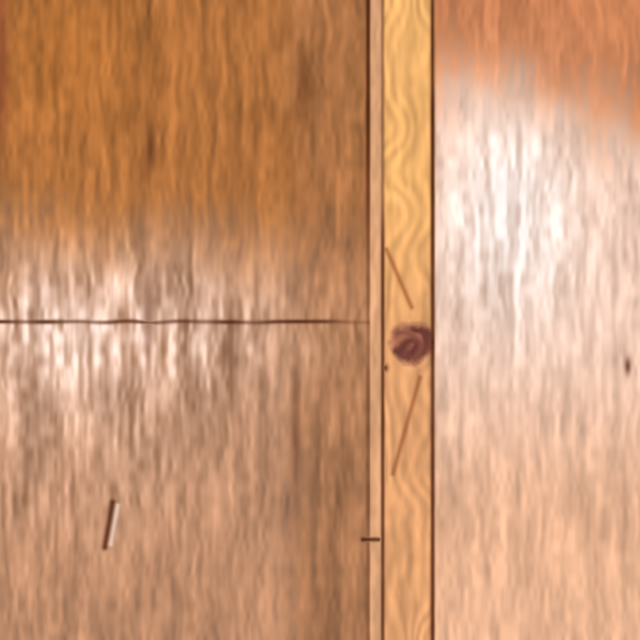
Give the GLSL for this texture, as a WebGL 1 fragment shader.

```glsl
precision highp float;
// Weathered wooden panels with a narrow knotted batten, a seam and soft glossy highlights.
uniform vec2 u_resolution;

float hash(vec2 p) {
  p = fract(p * vec2(0.1031, 0.1137));
  p += dot(p, p.yx + 33.33);
  return fract((p.x + p.y) * p.x * 7.31);
}

float noise(vec2 p) {
  vec2 i = floor(p), f = fract(p);
  f = f * f * (3.0 - 2.0 * f);
  return mix(mix(hash(i), hash(i + vec2(1.0, 0.0)), f.x),
             mix(hash(i + vec2(0.0, 1.0)), hash(i + 1.0), f.x), f.y);
}

float fbm(vec2 p) {
  float sum = 0.0, amp = 0.53;
  for (int i = 0; i < 4; i++) {
    sum += amp * noise(p);
    p = p * 2.03 + 17.7;
    amp *= 0.5;
  }
  return sum;
}

// Soft elliptical spot, 1 at its centre
float spot(vec2 p, vec2 centre, vec2 size) {
  vec2 d = (p - centre) / size;
  return exp(-dot(d, d));
}

// Soft vertical line
float line(float x, float centre, float width) {
  float d = (x - centre) / width;
  return exp(-d * d);
}

// Soft stroke between two points
float stroke(vec2 p, vec2 a, vec2 b, float width) {
  vec2 ab = b - a;
  float t = clamp(dot(p - a, ab) / dot(ab, ab), 0.0, 1.0);
  return line(length(p - a - ab * t), 0.0, width);
}

// Vertical fibres, centred on zero
float grain(vec2 p) {
  p.x += 0.006 * (noise(p * vec2(14.0, 22.0)) - 0.5);
  return 0.5 * (noise(p * vec2(125.0, 18.0)) - 0.5)
       + 0.5 * (noise(p * vec2(78.0, 9.0) + 41.0) - 0.5)
       + 0.35 * (noise(p * vec2(165.0, 55.0) + 9.0) - 0.5);
}

vec3 leftPanel(vec2 p, float g, float blotch) {
  float edge = p.y + 0.13 * (blotch - 0.5) + 0.10 * g;
  vec3 c = mix(vec3(0.74, 0.54, 0.41), vec3(0.69, 0.44, 0.24), smoothstep(0.54, 0.72, edge));
  c = mix(c, vec3(0.72, 0.44, 0.20), 0.6 * spot(p, vec2(0.10, 0.92), vec2(0.16, 0.16)));
  c = mix(c, vec3(0.64, 0.43, 0.28), 0.65 * smoothstep(0.42, 0.50, p.x + 0.06 * g));
  float gloss = spot(p, vec2(0.15, 0.49), vec2(0.26, 0.11)) + 0.3 * spot(p, vec2(0.10, 0.33), vec2(0.28, 0.16));
  c = mix(c, vec3(0.96, 0.84, 0.78), clamp(gloss * (0.58 + 1.3 * g), 0.0, 1.0));
  c *= 1.0 + 0.38 * g + 0.20 * (blotch - 0.5);
  c = mix(c, vec3(0.50, 0.24, 0.18), 0.5 * line(p.x, 0.0, 0.012) * smoothstep(0.72, 0.85, p.y));

  // Horizontal seam and small splits
  float seam = line(p.y, 0.497 + 0.003 * (noise(p * 25.0) - 0.5), 0.0035);
  seam *= 0.45 + 0.45 * noise(vec2(p.x * 28.0, 3.0));
  seam *= 1.0 - 0.5 * smoothstep(0.50, 0.56, p.x);
  float split = 0.65 * spot(p, vec2(0.235, 0.77), vec2(0.006, 0.035))
              + 0.70 * spot(p, vec2(0.232, 0.505), vec2(0.010, 0.055)) * (0.6 + g)
              + 0.85 * stroke(p, vec2(0.164, 0.145), vec2(0.176, 0.215), 0.005)
              + 0.35 * spot(p, vec2(0.472, 0.86), vec2(0.009, 0.05))
              + 0.35 * spot(p, vec2(0.462, 0.32), vec2(0.007, 0.09));
  c = mix(c, vec3(0.33, 0.17, 0.10), clamp(max(seam, split), 0.0, 0.9));
  return mix(c, vec3(0.97, 0.87, 0.80), 0.7 * stroke(p, vec2(0.173, 0.15), vec2(0.184, 0.21), 0.004));
}

vec3 rightPanel(vec2 p, float g, float blotch) {
  vec3 c = mix(vec3(0.92, 0.71, 0.57), vec3(0.93, 0.77, 0.68), smoothstep(0.15, 0.50, p.y));
  float edge = p.y + 0.30 * (p.x - 0.84) + 0.10 * (blotch - 0.5) + 0.10 * g;
  c = mix(c, vec3(0.80, 0.51, 0.34), smoothstep(0.77, 0.92, edge));
  float gloss = spot(p, vec2(0.80, 0.67), vec2(0.08, 0.14)) + 0.5 * spot(p, vec2(0.80, 0.62), vec2(0.22, 0.20));
  c = mix(c, vec3(1.0, 0.94, 0.91), clamp(gloss * (0.72 + 0.9 * g), 0.0, 1.0));
  c *= 1.0 + 0.27 * g + 0.08 * (blotch - 0.5);
  return mix(c, vec3(0.38, 0.20, 0.15), 0.8 * spot(p, vec2(0.981, 0.428), vec2(0.005, 0.014)));
}

vec3 batten(vec2 p, float g) {
  vec3 c = mix(vec3(0.89, 0.64, 0.44), vec3(0.94, 0.70, 0.43), smoothstep(0.35, 0.75, p.y));
  float rings = sin(p.x * 260.0 + 14.0 * noise(p * vec2(24.0, 15.0)));
  c *= 1.0 + 0.22 * g + 0.05 * rings;
  float arcs = max(stroke(p, vec2(0.604, 0.61), vec2(0.643, 0.52), 0.004),
                   stroke(p, vec2(0.656, 0.41), vec2(0.614, 0.26), 0.004));
  c = mix(c, vec3(0.58, 0.32, 0.18), 0.6 * arcs);
  // Dark knot
  vec2 k = (p - vec2(0.645, 0.462)) / vec2(0.038, 0.034);
  float r = length(k) + 0.5 * (fbm(p * 45.0) - 0.5);
  vec3 knot = mix(vec3(0.34, 0.16, 0.16), vec3(0.66, 0.40, 0.32), noise(p * vec2(75.0, 55.0) + r * 2.0));
  return mix(c, knot, 0.9 * (1.0 - smoothstep(0.65, 1.1, r)));
}

void main() {
  vec2 p = gl_FragCoord.xy / u_resolution;
  float g = grain(p), blotch = fbm(p * vec2(16.0, 11.0));
  float aa = 0.0018;
  vec3 c = leftPanel(p, g, blotch);
  vec3 trim = vec3(0.87, 0.65, 0.48) * (1.0 + 0.25 * g);
  c = mix(c, trim, smoothstep(0.578 - aa, 0.578 + aa, p.x));
  c = mix(c, batten(p, g), smoothstep(0.598 - aa, 0.598 + aa, p.x));
  c = mix(c, rightPanel(p, g, blotch), smoothstep(0.679 - aa, 0.679 + aa, p.x));

  // Joints beside the batten
  float outer = line(p.x, 0.575, 0.0035) * mix(0.35, 0.85, smoothstep(0.5, 0.85, p.y));
  float inner = line(p.x, 0.598, 0.0032) * mix(0.85, 0.5, smoothstep(0.60, 0.72, p.y));
  float deep = 0.95 * line(p.x, 0.676, 0.0036);
  float nick = 0.85 * stroke(p, vec2(0.567, 0.157), vec2(0.592, 0.157), 0.0035);
  nick = max(nick, 0.8 * spot(p, vec2(0.602, 0.425), vec2(0.005, 0.006)));
  float joint = max(max(outer, inner), max(deep, nick));
  c = mix(c, vec3(0.25, 0.11, 0.06), joint * (0.85 + 0.3 * (blotch - 0.5)));
  gl_FragColor = vec4(clamp(c, 0.0, 1.0), 1.0);
}
```
